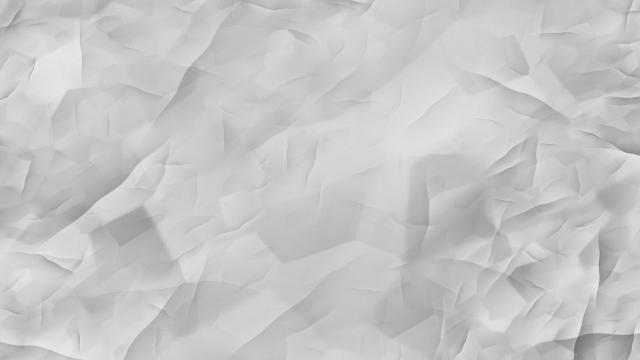
A WebGL 2 fragment shader for this texture:

```glsl
#version 300 es
precision highp float;
// Crumpled white paper: sharp facets, tapered creases and fine fibre grain.

#define BASE_TONE 0.787
#define FACET_DEPTH 0.120
#define FOLD_DEPTH 0.200
#define FOLD_ANGLE 0.50
#define FOLD_SPREAD 2.3
#define CREASE_SOFTNESS 0.0012
#define STRETCH 0.68
#define WARP 0.010
#define GRAIN 0.010
#define HIGHLIGHT_LIMIT 4.0
#define SHADOW_LIMIT 0.9

uniform vec2 u_resolution;
out vec4 fragColor;

vec3 hash3(vec2 p) {
  vec3 q = fract(p.xyx * vec3(0.1031, 0.1030, 0.0973));
  q += dot(q, q.yxz + 33.33);
  return fract((q.xxy + q.yzz) * q.zyx);
}

mat2 rotation(float a) {
  float c = cos(a), s = sin(a);
  return mat2(c, s, -s, c);
}

// Slow layered sines in 0..1: where the sheet is calm or crushed.
float crush(vec2 p) {
  float a = sin(3.1 * p.x + 1.6 * sin(2.7 * p.y + 0.6) + 1.3);
  float b = sin(4.3 * p.y - 2.2 * p.x + 1.2 * sin(3.7 * p.x));
  return smoothstep(0.1, 0.9, 0.5 + 0.3 * a + 0.2 * b);
}

// Cellular facets, each a tilted plane; seams vary from blurred to sharp.
float facets(vec2 p, float scale, float seed) {
  vec2 q = rotation(-FOLD_ANGLE) * p * scale;
  q.x *= STRETCH;
  q += seed;
  vec2 cell = floor(q);
  float ridge = 0.5 + 0.5 * sin(2.1 * q.x + 2.0 * sin(1.7 * q.y));
  float sharpness = mix(8.0, 65.0, ridge);
  float total = 0.0, weights = 1e-30;
  for (int y = -1; y <= 1; y++)
  for (int x = -1; x <= 1; x++) {
    vec2 id = cell + vec2(x, y);
    vec3 rnd = hash3(id + 17.0);
    vec3 tilt = hash3(id + 71.0) - 0.5;
    tilt *= mix(0.4, 1.8, rnd.z * rnd.z);
    vec2 d = q - id - 0.1 - 0.8 * rnd.xy;
    float w = exp(sharpness * (0.3 - dot(d, d)));
    total += w * (0.8 * tilt.z + 1.9 * dot(d, tilt.xy));
    weights += w;
  }
  return total / weights;
}

// Scattered creases: a crisp step at the line, fading away on both sides.
float folds(vec2 p, float scale, float seed) {
  vec2 q = p * scale + seed;
  vec2 cell = floor(q);
  float edge = CREASE_SOFTNESS * scale;
  float sum = 0.0;
  for (int y = -1; y <= 1; y++)
  for (int x = -1; x <= 1; x++) {
    vec2 id = cell + vec2(x, y);
    vec3 place = hash3(id + 5.0);
    vec3 form = hash3(id + 43.0);
    vec2 d = q - id - 0.1 - 0.8 * place.xy;
    d = rotation(-FOLD_ANGLE - FOLD_SPREAD * (place.z - 0.5)) * d;
    float kink = 0.35 * (form.x - 0.5) * abs(d.x + 0.4 * (form.y - 0.5));
    float s = d.y + kink + 0.010 * sin(13.0 * d.x + 6.0 * form.y);
    float reach = mix(0.5, 0.95, form.y);
    float taper = 1.0 - smoothstep(0.15, 1.0, abs(d.x) / reach);
    float side = s / sqrt(s * s + edge * edge);
    side *= form.x < 0.35 ? -1.0 : 1.0;
    float width = mix(0.05, 0.18, form.y) * (side < 0.0 ? 1.0 : 0.7);
    float shade = side < 0.0 ? side : 0.65 * side;
    float line = 0.45 * exp(-s * s / (2.0 * edge * edge));
    float strength = mix(0.03, 1.5, form.z * form.z * form.z);
    sum += strength * taper * (shade * exp(-abs(s) / width) - line);
  }
  return sum;
}

void main() {
  vec2 p = gl_FragCoord.xy / u_resolution.y;
  vec2 bent = p + WARP * sin(vec2(7.0, 6.0) * p.yx + 2.0 * sin(5.0 * p));
  bent += 0.3 * WARP * sin(vec2(23.0, 19.0) * p.yx + 1.5 * sin(17.0 * p));
  float rough = crush(p);

  // Broad facets down to small ones
  float relief = 0.55 * FACET_DEPTH * facets(bent, 2.6, 11.0);
  relief += 0.8 * FACET_DEPTH * facets(bent, 5.2, 37.0);
  relief += FACET_DEPTH * mix(0.2, 1.1, rough) * facets(bent, 10.5, 63.0);
  relief += FACET_DEPTH * mix(0.04, 0.65, rough) * facets(bent, 21.0, 91.0);

  // Long folds down to short wrinkles
  relief += 0.75 * FOLD_DEPTH * folds(bent, 1.5, 7.0);
  relief += 0.75 * FOLD_DEPTH * folds(bent, 3.1, 29.0);
  relief += FOLD_DEPTH * mix(0.3, 1.0, rough) * folds(bent, 6.3, 53.0);
  relief += FOLD_DEPTH * mix(0.1, 0.9, rough) * folds(bent, 12.0, 83.0);

  // Gentle light falloff, then compressed highlights and shadows
  relief += 0.030 * (p.y - 0.5) - 0.015 * (p.x - 0.9);
  relief /= 1.0 + abs(relief) * (relief > 0.0 ? HIGHLIGHT_LIMIT : SHADOW_LIMIT);

  float fibre = GRAIN * (hash3(floor(p * 288.0) + 3.0).x - 0.5);
  fragColor = vec4(vec3(BASE_TONE + relief + fibre), 1.0);
}
```
